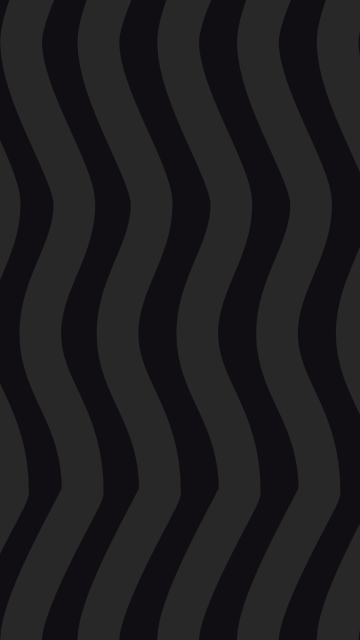
Write a Shadertoy shader that draws this pattern.

```glsl
const float CANVAS_HEIGHT = 768.0;   // design units, measured downward
const float PITCH = 95.7;            // spacing between strands
const float CROWDING = 1.5;          // tightening of the leftmost strands
const float FIRST_STRAND = 22.3;
const float HALF_WIDTH = 25.0;
const float WAVE_HEIGHT = 718.0;
const int STEPS = 16;
const vec3 GROUND = vec3(0.061, 0.055, 0.070);
const vec3 STRIPE = vec3(0.158);

// Turning points of one wave, and the vertical handle lengths between them
const vec2 KNOTS[5] = vec2[5](vec2(0.0, 50.0), vec2(64.0, 245.0),
    vec2(23.0, 400.0), vec2(74.0, 590.0), vec2(0.0, 768.0));
const vec2 HANDLES[4] = vec2[4](vec2(0.33, 0.20), vec2(0.36, 0.38),
    vec2(0.35, 0.49), vec2(0.04, 0.27));

float strandX(int k) {
    float n = max(0.0, float(1 - k));
    return FIRST_STRAND + PITCH * float(k) + CROWDING * n * (n + 1.0);
}

float segmentDistance(vec2 p, vec2 a, vec2 b) {
    vec2 pa = p - a, ba = b - a;
    return length(pa - ba * clamp(dot(pa, ba) / dot(ba, ba), 0.0, 1.0));
}

// Cubic curve whose tangents are vertical at both ends
vec2 bendPoint(vec2 start, vec2 end, vec2 handle, float t) {
    float s = 1.0 - t;
    float x = t * t * (3.0 - 2.0 * t);
    float y = 3.0 * s * s * t * handle.x
            + 3.0 * s * t * t * (1.0 - handle.y) + t * t * t;
    return mix(start, end, vec2(x, y));
}

float strandsDistance(vec2 p) {
    float d = 1e4;
    // One extra bend above and below continues the wave past the canvas
    for (int i = -1; i <= 4; i++) {
        int j = (i + 4) % 4;
        vec2 shift = vec2(0.0, WAVE_HEIGHT * floor(float(i) / 4.0));
        vec2 start = KNOTS[j] + shift, end = KNOTS[j + 1] + shift;
        float reach = 2.0 * HALF_WIDTH;
        if (p.y < start.y - reach || p.y > end.y + reach) continue;

        vec2 a = start;
        for (int n = 1; n <= STEPS; n++) {
            vec2 b = bendPoint(start, end, HANDLES[j], float(n) / float(STEPS));
            for (int k = -1; k <= 4; k++) {
                d = min(d, segmentDistance(p - vec2(strandX(k), 0.0), a, b));
            }
            a = b;
        }
    }
    return d;
}

void mainImage(out vec4 fragColor, in vec2 fragCoord) {
    float unit = CANVAS_HEIGHT / iResolution.y;
    vec2 p = vec2(fragCoord.x, iResolution.y - fragCoord.y) * unit;

    float edge = strandsDistance(p) - HALF_WIDTH;
    float coverage = 1.0 - smoothstep(-0.7 * unit, 0.7 * unit, edge);
    fragColor = vec4(mix(GROUND, STRIPE, coverage), 1.0);
}
```
